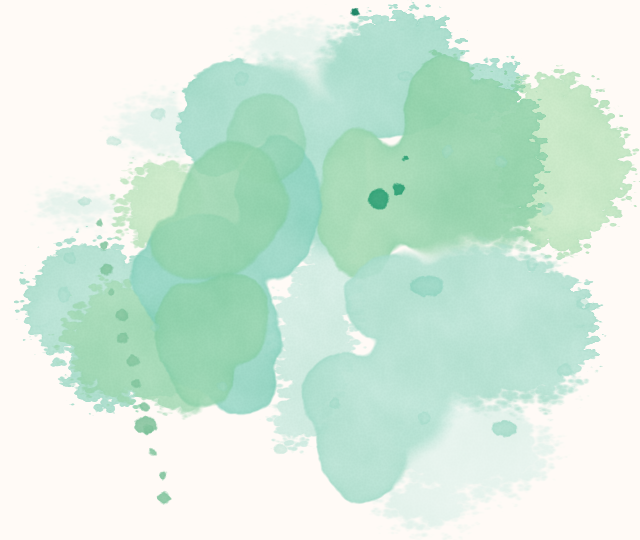
This background is drawn by a Shadertoy shader. Its source:

```glsl
// Overlapping watercolour washes in mint and leaf green on warm paper.
// Each wash is a smooth union of ellipses with a warped or frayed outline
// and a darker rim; loops scatter the drops, cellular noise adds grain.

const float HEIGHT = 6.48; // canvas height in drawing units
const vec3 PAPER = vec3(1., .982, .965);
const vec3 HAZE = vec3(.89, .95, .925);
const vec3 MINT = vec3(.7, .88, .82);
const vec3 TEAL = vec3(.58, .835, .765);
const vec3 LEAF = vec3(.59, .83, .68);
const vec3 SAGE = vec3(.76, .9, .76);
const vec3 EMERALD = vec3(.17, .62, .45);
const vec3 PINE = vec3(0., .46, .32);

vec2 hash2(vec2 p) {
  vec3 q = fract(p.xyx * vec3(.1031, .103, .0973));
  q += dot(q, q.yzx + 33.33);
  return fract((q.xx + q.yz) * q.zy);
}

// Cellular noise: distance to the nearest scattered point
float cells(vec2 p) {
  vec2 id = floor(p), f = fract(p);
  float nearest = 2.;
  for (int i = 0; i < 9; i++) {
    vec2 cell = vec2(i % 3 - 1, i / 3 - 1);
    nearest = min(nearest, length(cell + hash2(id + cell + 50.) - f));
  }
  return nearest;
}

// Layered sines, each octave turned and bent by the last
float waves(vec2 p) {
  float sum = 0., amp = .5;
  for (int i = 0; i < 5; i++) {
    sum += amp * sin(p.x + sin(p.y * 1.3 + sum)) * cos(p.y);
    p = mat2(1.5, 1.1, -1.1, 1.5) * p + 2.7;
    amp *= .6;
  }
  return sum;
}

// Approximate distance to an ellipse: centre in xy, radii in zw
float blob(vec2 p, vec4 e) {
  vec2 q = (p - e.xy) / e.zw;
  float k = length(q);
  return k * (k - 1.) / max(length(q / e.zw), .001);
}

float join(float a, float b) {
  float h = max(1. - abs(a - b) / .16, 0.);
  return min(a, b) - h * h * .04;
}

float lobes(vec2 p, vec4 a, vec4 b) {
  return join(blob(p, a), blob(p, b));
}

float lobes(vec2 p, vec4 a, vec4 b, vec4 c) {
  return join(lobes(p, a, b), blob(p, c));
}

// Lay translucent ink over the colour beneath; crisp edges get a dark rim
vec3 wash(vec3 under, vec3 ink, float d, float soft, float alpha) {
  float rim = smoothstep(.1, 0., soft) * exp(-22. * max(-d, 0.));
  ink -= rim * vec3(.08, .03, .04);
  return mix(under, ink, alpha * smoothstep(soft, -soft, d));
}

vec3 drop(vec3 under, vec3 ink, vec2 p, vec2 at, vec2 size) {
  return wash(under, ink, blob(p, vec4(at, size)), .015, .85);
}

void mainImage(out vec4 fragColor, in vec2 fragCoord) {
  vec2 uv = fragCoord * HEIGHT / iResolution.y;
  vec2 p = uv + .07 * vec2(waves(uv * 3.), waves(uv.yx * 3. + 8.));
  vec2 s = uv + .025 * vec2(waves(uv * 19.), waves(uv.yx * 19. + 4.));
  float fray = .3 * (cells(uv * vec2(5, 9)) + .5 * cells(uv * vec2(12, 19)) - .62);
  float rag = fray * max(smoothstep(1.2, 2.4, abs(p.x - 3.9)), smoothstep(5.6, 6.1, p.y));
  vec3 col = PAPER;

  // Faint hazes
  float d = lobes(p, vec4(3.55, 5.93, .55, .28), vec4(2, 4.95, .55, .33), vec4(.95, 4, .4, .18));
  col = wash(col, HAZE, d + fray, .17, .8);
  d = lobes(p, vec4(5.1, .42, .5, .32), vec4(5.65, 1.1, .95, .6));
  col = wash(col, HAZE, d + fray, .12, .9);
  d = lobes(p, vec4(3.75, 2.4, .5, .8), vec4(3.6, 1.5, .32, .4), vec4(3.95, 3, .35, .6));
  col = wash(col, mix(HAZE, MINT, .4), d + fray, .06, .95);

  // Upper mint
  d = lobes(p, vec4(4.7, 5.55, .9, .72), vec4(3, 5.25, .85, .5), vec4(5, 6, .45, .33));
  d = join(d, lobes(p, vec4(5.85, 5.4, .42, .38), vec4(2.6, 4.95, .45, .6), vec4(3.9, 4.4, .5, .95)));
  float fade = smoothstep(.8, .3, abs(p.x - 3.7));
  col = wash(col, mix(MINT, TEAL, .2), d + rag, .02 + .14 * fade, .95);

  // Right-hand greens
  d = lobes(p, vec4(6.7, 4.5, .75, 1.02), vec4(6.65, 5.1, .55, .5), vec4(7.1, 4.5, .45, .65));
  col = wash(col, SAGE, d + rag, .03, .92);
  d = lobes(p, vec4(4.3, 4.05, .5, .9), vec4(5.35, 5, .53, .83), vec4(5.85, 4.7, .65, .85));
  d = join(d, lobes(p, vec4(5.2, 4.15, .8, .7), vec4(5.95, 4, .5, .5)));
  fade = smoothstep(4.8, 5.4, p.x) * smoothstep(4., 3.6, p.y);
  vec3 paleLeaf = mix(LEAF, SAGE, .35 * smoothstep(5.4, 4.2, p.x));
  col = wash(col, paleLeaf, d + rag, .02 + .18 * fade, .92);

  // Left-hand washes
  d = lobes(p, vec4(1.05, 2.85, .77, .75), vec4(1.35, 2.1, .6, .52), vec4(2, 2.6, .7, .85));
  col = wash(col, MINT, d + rag, .03, .93);
  col = wash(col, SAGE, blob(p, vec4(1.92, 4, .52, .56)) + rag, .05, .9);
  d = lobes(p, vec4(1.4, 2.4, .62, .68), vec4(1.9, 2.2, .6, .6), vec4(2.2, 1.7, .3, .2));
  col = wash(col, mix(LEAF, SAGE, .25), d + rag, .05, .85);

  // Central teal under green glazes
  d = lobes(p, vec4(3.35, 4, .48, .88), vec4(2.4, 3.15, .78, .72), vec4(2.55, 2.4, .65, .65));
  d = join(d, lobes(p, vec4(2.9, 1.85, .4, .35), vec4(2.85, 2.5, .5, .6)));
  col = wash(col, TEAL, d, .02, .88);
  col = wash(col, LEAF, blob(p, vec4(3.2, 4.82, .48, .53)), .02, .55);
  d = lobes(p, vec4(2.8, 4.05, .63, .75), vec4(2.4, 3.55, .6, .4));
  col = wash(col, LEAF, d, .03, .85);
  d = lobes(p, vec4(2.75, 2.65, .47, .58), vec4(2.3, 2.5, .45, .6), vec4(2.45, 1.9, .35, .33));
  col = wash(col, LEAF, d, .02, .85);

  // Lower right mint
  d = lobes(p, vec4(4.15, 1.75, .55, .5), vec4(4.35, 1.1, .52, .63), vec4(4.75, 2.9, .6, .55));
  d = join(d, lobes(p, vec4(5.8, 2.6, 1, .95), vec4(6.35, 2.5, .82, .85), vec4(4.9, 1.8, .55, .7)));
  fade = smoothstep(4.6, 5.2, p.x) * smoothstep(.4, 1., abs(p.y - 2.6));
  col = wash(col, MINT, d + rag, .02 + .13 * fade, .9);

  // Pale flecks in a ring, then a falling trail of green drops
  for (int i = 0; i < 31; i++) {
    vec2 h = hash2(vec2(i, 7));
    float k = float(i), t = (k - 18.) / 12.;
    vec2 ring = vec2(3.8, 3.3) + vec2(3.6, 2.4) * mix(.6, 1., h.x) * sin(k * 2.4 + vec2(1.57, 0));
    vec2 trail = vec2(1.13 + .8 * t + .1 * h.x, 3.8 - 3.3 * t);
    if (i < 18) col = drop(col, mix(MINT, col, .5), s, ring, .05 + .04 * h);
    else col = drop(col, LEAF - .05, s, trail, vec2(.035 + .04 * h.y));
  }

  // Larger drops and dark splatter
  col = drop(col, LEAF - .06, s, vec2(1.75, 1.38), vec2(.13, .1));
  col = drop(col, mix(MINT, TEAL, .5), s, vec2(5.12, 3.05), vec2(.2, .12));
  col = drop(col, MINT, s, vec2(6.05, 1.34), vec2(.15, .09));
  col = drop(col, EMERALD, s, vec2(4.54, 4.09), vec2(.12));
  col = drop(col, EMERALD, s, vec2(4.79, 4.21), vec2(.07));
  col = drop(col, EMERALD, s, vec2(4.86, 4.58), vec2(.03));
  col = drop(col, PINE, s, vec2(4.26, 6.34), vec2(.05));

  // Pigment mottling and grain where ink lies
  float inked = smoothstep(0., .2, PAPER.r - col.r);
  float mottle = .03 * waves(uv * 2.6 + 5.);
  col += inked * (mottle * vec3(1.3, .6, .9) + .02 * (cells(uv * 32.) - .45));
  fragColor = vec4(col, 1);
}
```
